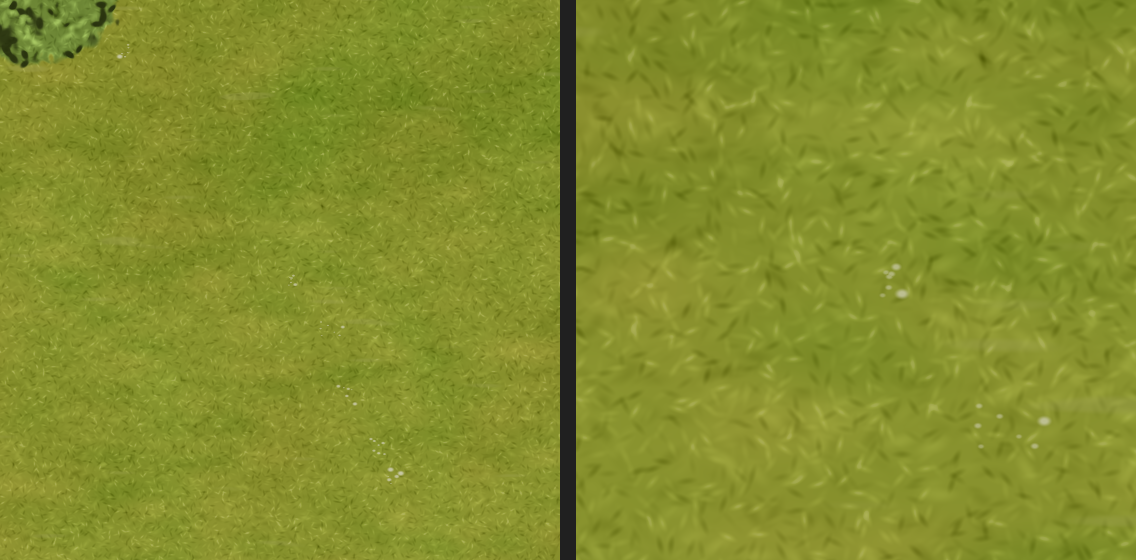
Left: the whole. Right: its middle third, enlarged.
Reproduce this texture procedurally as a Shadertoy shader.

```glsl
// Sunlit lawn seen from above: soft random strokes in jittered cells make
// the grass blades and mottling, layered sines make the broad mown bands.
// A leafy bush fills the top left corner; a trail of pale petals crosses the turf.

#define GRASS vec3(0.527, 0.567, 0.174)
#define TONE_TINT vec3(1.0, 1.0, 0.75)
#define WARM_TINT vec3(0.028, -0.012, 0.004)
#define STRAW vec3(0.68, 0.68, 0.42)
#define PETAL vec3(0.80, 0.80, 0.68)
#define LEAF vec3(0.43, 0.53, 0.21)
#define BUSH_SHADE vec3(0.14, 0.17, 0.05)
#define BLADE_CELLS 125.0
#define TUFT_CELLS 66.0
#define MOTTLE_CELLS 17.0
#define BLADE_CONTRAST 0.088

vec3 hash3(vec2 p) {
    vec3 q = fract(p.xyx * vec3(0.1031, 0.1030, 0.0973));
    q += dot(q, q.yxz + 33.33);
    return fract((q.xxy + q.yzz) * q.zyx);
}

// Sum of light and dark elliptical strokes, one per cell, around zero.
// size is the half length and half width in cells; spread is the angle range.
float strokes(vec2 p, vec2 size, float spread) {
    vec2 cell = floor(p);
    float sum = 0.0;
    for (int y = -1; y <= 1; y++)
    for (int x = -1; x <= 1; x++) {
        vec2 id = cell + vec2(x, y);
        vec3 h = hash3(id + 71.0);
        float tone = hash3(id + 233.0).x * 2.0 - 1.0;
        float angle = (h.z - 0.5) * spread;
        float c = cos(angle), s = sin(angle);
        vec2 d = p - id - h.xy;
        d = vec2(c * d.x + s * d.y, c * d.y - s * d.x) / size;
        sum += tone * smoothstep(1.0, 0.0, length(d));
    }
    return sum;
}

// Slow drift of tone, wider than tall.
float drift(vec2 p) {
    p += 0.06 * sin(p.yx * vec2(17.0, 9.0));
    return 0.5 * sin(p.y * 15.0 + 2.0 * sin(p.x * 4.0))
         + 0.3 * sin(p.x * 11.0 - p.y * 19.0)
         + 0.2 * sin(p.x * 23.0 + p.y * 41.0);
}

// Small clusters of petals strewn along a slanting line, plus one near the bush.
float petals(vec2 p) {
    float cover = 0.0;
    for (int i = 0; i < 6; i++) {
        float k = float(i);
        vec3 g = hash3(vec2(k, 5.0));
        vec2 centre = mix(vec2(0.54, 0.48), vec2(0.71, 0.13), k / 4.0);
        centre += (g.xy - 0.5) * 0.04;
        if (i == 5) centre = vec2(0.225, 0.91);
        for (int j = 0; j < 7; j++) {
            vec3 h = hash3(vec2(k * 13.0, float(j) + 40.0));
            vec2 d = p - centre - (h.xy - 0.5) * vec2(0.036, 0.042) * (0.4 + g.z);
            float radius = mix(0.0015, 0.0055, h.z * h.z);
            cover = max(cover, smoothstep(1.3, 0.3, length(d * vec2(0.8, 1.1)) / radius)
                               * mix(0.45, 0.95, h.z));
        }
    }
    return cover;
}

void mainImage(out vec4 fragColor, in vec2 fragCoord) {
    vec2 uv = fragCoord / iResolution.y;

    // Grass detail at three sizes
    float blade = strokes(uv * BLADE_CELLS, vec2(0.95, 0.36), 3.0);
    float tuft = strokes(uv * TUFT_CELLS + 19.0, vec2(0.95, 0.40), 2.2);
    float mottle = strokes(uv * MOTTLE_CELLS * vec2(0.7, 1.4) + 7.0, vec2(1.0, 0.8), 1.0);
    float broad = drift(uv);

    // Deeper green band across the upper part
    float bandY = (uv.y - 0.81 + 0.04 * sin(uv.x * 5.0)) / 0.12;
    float band = exp(-bandY * bandY) * smoothstep(0.05, 0.4, uv.x);

    float tone = BLADE_CONTRAST * blade + 0.055 * tuft + 0.030 * mottle
               + 0.014 * broad - 0.036 * band + 0.010 * (0.6 - uv.y);
    float warm = 0.5 * drift(uv.yx * 0.9 + 3.0) + 0.5 * mottle - 0.8 * band
               + 0.8 * smoothstep(0.35, 0.0, length(uv - vec2(0.2, 0.88)));
    vec3 col = GRASS + tone * TONE_TINT + warm * WARM_TINT;

    // Dry flecks and faint worn streaks
    float fleck = smoothstep(0.55, 0.95, blade + 0.25 * tuft);
    float worn = smoothstep(0.62, 1.0, strokes(uv * vec2(8.0, 40.0) + 3.0, vec2(0.8, 0.5), 0.3));
    col = mix(col, STRAW, 0.35 * fleck + 0.22 * worn);

    col = mix(col, PETAL, petals(uv));

    // Bush: ragged outline, bright leaves over dark gaps
    float leaf = strokes(uv * 62.0 + 5.0, vec2(0.95, 0.5), 6.28);
    float clump = strokes(uv * 26.0 + 11.0, vec2(0.9, 0.7), 6.28);
    float rim = length((uv - vec2(0.06, 1.03)) / vec2(0.15, 0.145));
    float bush = smoothstep(1.04, 0.94, rim + 0.13 * clump + 0.10 * leaf);
    float gap = smoothstep(0.15, 0.65, -leaf - 0.5 * clump + 0.25 * smoothstep(0.1, 0.0, uv.x));
    vec3 foliage = LEAF + (0.22 * leaf + 0.10 * blade) * vec3(0.9, 1.0, 0.7);
    foliage = mix(foliage, BUSH_SHADE, 0.85 * gap);
    col = mix(col, foliage, bush);

    fragColor = vec4(clamp(col, 0.0, 1.0), 1.0);
}
```
